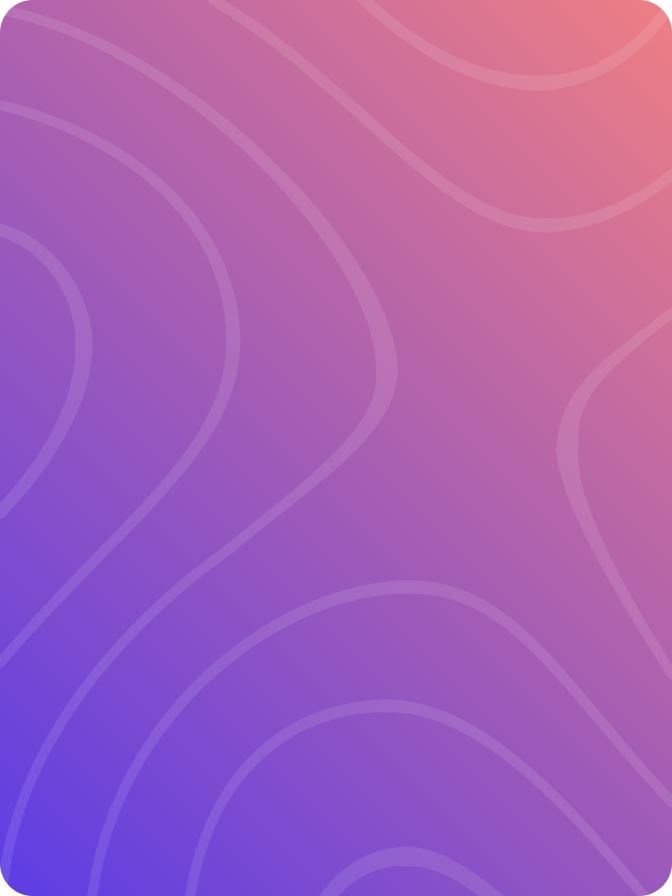
Reproduce this background procedurally as a Shadertoy shader.

```glsl
// Rounded card with a diagonal indigo-to-coral gradient and pale contour ribbons.

// Signed distance to a cubic ribbon whose half width grows from start to end.
float ribbon(vec2 p, vec2 a, vec2 b, vec2 c, vec2 d, float thin, float thick) {
    const float STEPS = 24.0;
    float nearest = 1e3;
    vec2 from = a;
    for (float i = 0.0; i < STEPS; i++) {
        float t = (i + 1.0) / STEPS, s = 1.0 - t;
        vec2 to = s * s * s * a + 3.0 * s * t * (s * b + t * c) + t * t * t * d;
        vec2 edge = to - from, rel = p - from;
        float along = clamp(dot(rel, edge) / dot(edge, edge), 0.0, 1.0);
        float u = (i + along) / STEPS;
        nearest = min(nearest, length(rel - edge * along) - mix(thin, thick, u * u));
        from = to;
    }
    return nearest;
}

// Two ribbons that meet and swell at a shared apex.
float bend(vec2 p, vec2 a, vec2 b, vec2 c, vec2 apex, vec2 d, vec2 e, vec2 f,
           float thin, float thick) {
    return min(ribbon(p, a, b, c, apex, thin, thick),
               ribbon(p, f, e, d, apex, thin, thick));
}

float contours(vec2 p) {
    // Left family
    float d = bend(p, vec2(0, 99.1), vec2(6.9, 97.2), vec2(12.5, 89.9), vec2(12.5, 82.1),
                   vec2(12.5, 72.6), vec2(6.1, 63.5), vec2(0, 57.1), 0.95, 1.3);
    d = min(d, bend(p, vec2(0, 117.7), vec2(19.1, 113.2), vec2(34.7, 100.3), vec2(34.7, 82.6),
                    vec2(34.7, 66.5), vec2(19.1, 56.9), vec2(0, 34.7), 0.75, 1.08));
    d = min(d, bend(p, vec2(0, 131.9), vec2(27.8, 126.7), vec2(57.6, 95.1), vec2(57.6, 78.1),
                    vec2(57.6, 69.1), vec2(46.9, 62.2), vec2(33.3, 51), 0.75, 1.65));
    d = min(d, ribbon(p, vec2(33.3, 51), vec2(19.1, 41), vec2(1.7, 22.2), vec2(0.3, 0),
                      0.75, 0.75));
    // Bottom arches
    d = min(d, bend(p, vec2(13.7, 0), vec2(17.4, 27.4), vec2(41.7, 46), vec2(60.8, 46),
                    vec2(76.4, 46), vec2(83.3, 31.8), vec2(100, 13.9), 0.75, 1.0));
    d = min(d, bend(p, vec2(28.3, 0), vec2(31.3, 18.8), vec2(43.4, 28.3), vec2(57.6, 28.3),
                    vec2(70.3, 28.3), vec2(82.5, 16.1), vec2(95.8, 0), 0.75, 0.95));
    d = min(d, bend(p, vec2(48.3, -0.9), vec2(51.2, 3.5), vec2(55.6, 5.9), vec2(60.4, 5.9),
                    vec2(65.1, 5.9), vec2(69.4, 3.1), vec2(74.3, -0.9), 1.15, 1.48));
    // Right bend
    d = min(d, bend(p, vec2(100, 86.8), vec2(90.3, 79.2), vec2(84.4, 75.2), vec2(84.4, 66.5),
                    vec2(84.4, 58.7), vec2(92, 45.7), vec2(100, 33), 0.75, 1.65));
    // Top bowls
    d = min(d, bend(p, vec2(31.8, 133.3), vec2(52.1, 121.5), vec2(66, 99.8), vec2(80.9, 99.8),
                    vec2(87.7, 99.8), vec2(93.8, 102.4), vec2(100, 107.3), 0.8, 1.05));
    return min(d, bend(p, vec2(53.8, 133.7), vec2(61.6, 126.4), vec2(70.3, 121), vec2(80.2, 121),
                       vec2(87.7, 121), vec2(94.6, 125), vec2(100, 132.8), 0.85, 1.13));
}

void mainImage(out vec4 fragColor, in vec2 fragCoord) {
    // Canvas is 100 units wide and 133.33 high
    vec2 size = vec2(100.0, 133.333);
    vec2 p = fragCoord / iResolution.xy * size;
    float pixel = size.x / iResolution.x;

    // Diagonal gradient
    float t = (p.x + p.y) / (size.x + size.y);
    vec3 color = mix(vec3(0.36, 0.238, 0.898), vec3(0.935, 0.495, 0.515), t);

    // Pale ribbons
    color = mix(color, vec3(1.0), 0.1 * clamp(0.5 - contours(p) / pixel, 0.0, 1.0));

    // White outside the rounded corners
    float radius = 4.9;
    float card = length(max(abs(p - 0.5 * size) - 0.5 * size + radius, 0.0)) - radius;
    color = mix(color, vec3(1.0), clamp(0.5 + card / pixel, 0.0, 1.0));

    fragColor = vec4(color, 1.0);
}
```
